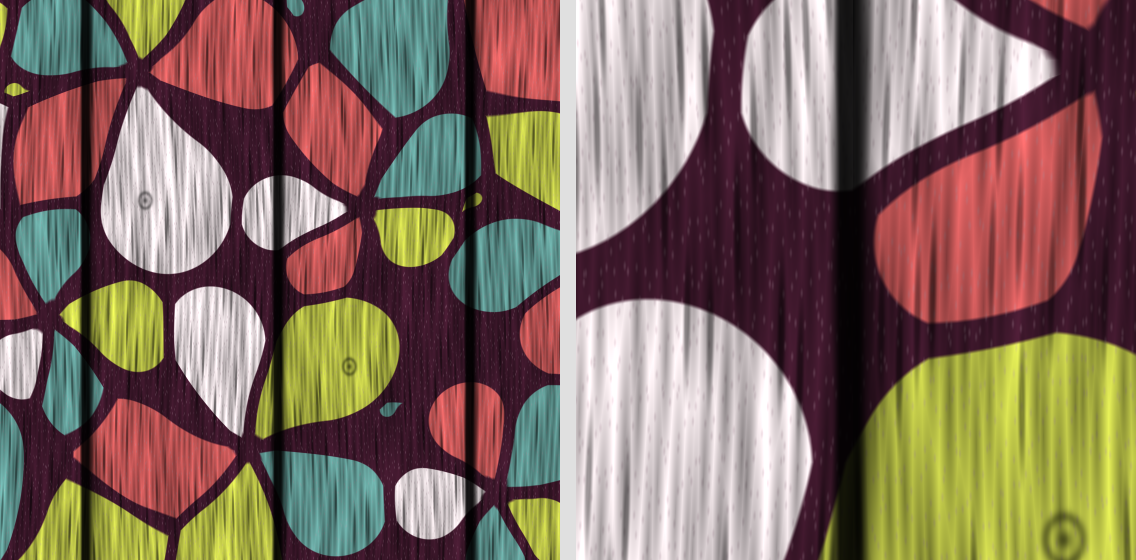
Left: the whole. Right: its middle third, enlarged.
This pattern is drawn by a WebGL 1 fragment shader. Its source:

```glsl
precision highp float;
// Swirls of curled paisley drops painted on dark vertical wooden planks.
uniform vec2 u_resolution;

const float HUB_SPACING = 0.45;
const float FILL_SPACING = 0.105;
const float GAP = 0.02;

float hash(vec2 p) {
  return fract(sin(dot(p, vec2(127.1, 311.7))) * 43758.5);
}

vec2 hash2(vec2 p) {
  return vec2(hash(p), hash(p + 17.3));
}

// Distance to the nearest scattered point
float cellular(vec2 p) {
  float nearest = 9.0;
  for (int j = -1; j <= 1; j++)
    for (int i = -1; i <= 1; i++) {
      vec2 id = floor(p) + vec2(i, j);
      nearest = min(nearest, length(id + hash2(id) - p));
    }
  return nearest;
}

// Teardrop of radius r: tail runs along axis and bends sideways by curl
float dropDistance(vec2 q, vec2 axis, float r, float curl) {
  vec2 p = vec2(dot(q, vec2(axis.y, -axis.x)), dot(q, axis)) / r;
  float y = clamp(p.y, 0.0, 2.5);
  p.x = abs(p.x - curl * 0.2 * y * y);
  float b = 1.0 / 1.9, a = sqrt(1.0 - b * b);
  float k = dot(p, vec2(-b, a));
  float d = dot(p, vec2(a, b)) - 1.0;
  if (k < 0.0) d = length(p) - 1.0;
  else if (k > a * 1.9) d = length(p - vec2(0.0, 1.9));
  return d * r / sqrt(1.0 + 0.16 * y * y);
}

// Keeps an even channel between the two nearest drops
float separate(float nearest, float second) {
  return max(nearest, 0.5 * (GAP - second + nearest));
}

// Five drops whirl round each hub; returns distance, hue and drop centre
vec4 petals(vec2 p) {
  float nearest = 9.0, second = 9.0;
  vec3 info = vec3(0.0);
  for (int n = 0; n < 4; n++) {
    float row = floor(float(n) / 2.0);
    vec2 id = floor(p / HUB_SPACING) + vec2(float(n) - 2.0 * row, row);
    vec2 hub = (id + 0.24 * (hash2(id) - 0.5)) * HUB_SPACING;
    float grow = 1.0 + 0.16 * cos(3.14159 * (id.x + id.y));
    float curl = hash(id + 3.1) < 0.5 ? -1.0 : 1.0;
    float turn = hash(id + 5.3), hue = hash(id + 8.9);
    for (int i = 0; i < 5; i++) {
      float k = float(i);
      vec2 seed = hash2(id + k * 7.7 + 1.9);
      float angle = 6.28318 * (turn + (k + 0.3 * (seed.x - 0.5)) / 5.0);
      vec2 dir = vec2(cos(angle), sin(angle));
      float room = min(0.225 / max(abs(dir.x), abs(dir.y)), 0.28) * grow;
      float reach = room * mix(0.54, 0.8, seed.y);
      vec2 centre = hub + dir * reach;
      float tail = angle + 3.14159 + 0.363 * curl;
      float d = dropDistance(p - centre, vec2(cos(tail), sin(tail)), 0.49 * reach, curl);
      second = min(second, max(d, nearest));
      if (d < nearest) {
        nearest = d;
        info = vec3(fract(hue + k * 0.382), centre);
      }
    }
  }
  return vec4(separate(nearest, second), info);
}

// Small drops sized to the free space, tails along the channels
vec2 fillers(vec2 p) {
  float nearest = 9.0, second = 9.0, hue = 0.0;
  for (int j = -1; j <= 1; j++)
    for (int i = -1; i <= 1; i++) {
      vec2 id = floor(p / FILL_SPACING + 0.5) + vec2(i, j);
      vec2 centre = (id + 0.4 * (hash2(id + 2.7) - 0.5)) * FILL_SPACING;
      vec4 host = petals(centre);
      float r = min((host.x - 0.014) * 0.85, 0.04);
      if (r > 0.013) {
        vec2 away = normalize(centre - host.zw);
        float side = hash(id + 6.1) < 0.5 ? -1.0 : 1.0;
        float d = dropDistance(p - centre, vec2(-away.y, away.x) * side, r, side);
        second = min(second, max(d, nearest));
        if (d < nearest) { nearest = d; hue = hash(id + 4.4); }
      }
    }
  return vec2(separate(nearest, second), hue);
}

vec3 paint(float hue) {
  if (hue < 0.29) return vec3(0.37, 0.59, 0.57);
  if (hue < 0.58) return vec3(0.77, 0.34, 0.34);
  if (hue < 0.84) return vec3(0.71, 0.74, 0.27);
  return vec3(0.88, 0.84, 0.85);
}

void main() {
  vec2 uv = gl_FragCoord.xy / u_resolution.y;
  float soft = max(0.0015, 0.8 / u_resolution.y);

  // Painted drops on a gently warped, tilted layout
  vec2 p = mat2(0.94, 0.34, -0.34, 0.94) * uv + 3.2;
  p += 0.022 * sin(p.yx * 7.0 + vec2(0.5, 2.0));
  vec4 petal = petals(p);
  vec2 filler = fillers(p);
  filler.x = max(filler.x, GAP - petal.x);
  vec3 color = vec3(0.235, 0.09, 0.165);
  color = mix(color, paint(filler.y), 1.0 - smoothstep(-soft, soft, filler.x));
  color = mix(color, paint(petal.y), 1.0 - smoothstep(-soft, soft, petal.x));

  // Wood fibres, cracks and worn specks
  float plank = floor((uv.x - 0.155) / 0.343);
  vec2 g = uv + vec2(0.004 * sin(uv.y * 9.0 + plank * 4.0), plank * 3.7 + 5.0);
  float shade = 0.7 + 0.6 * cellular(g * vec2(130.0, 7.0));
  shade += 0.05 * sin(g.x * 95.0 + 2.0 * sin(g.y * 5.0)) + 0.04 * sin(g.x * 37.0 + g.y * 6.0);
  shade *= 1.0 - 0.45 * (1.0 - smoothstep(0.05, 0.24, cellular(g * vec2(75.0, 4.0) + 9.0)));
  float speck = 1.0 - smoothstep(0.0, 0.25, cellular(g * vec2(200.0, 60.0)));
  color = mix(color, vec3(0.6, 0.5, 0.55), 0.25 * speck);

  // One knot per plank
  vec2 knot = vec2(0.155 + 0.343 * (plank + mix(0.25, 0.75, hash(vec2(plank, 2.0)))),
                   mix(0.3, 0.7, hash(vec2(plank, 5.0))));
  float k = length((uv - knot) * vec2(1.0, 0.8));
  float ring = (k - 0.011) / 0.003;
  shade *= 1.0 - 0.4 * exp(-ring * ring) - 0.5 * exp(-k * k / 0.00002);

  // Dark seams with a soft shadow to their right
  float seam = (fract((uv.x - 0.155) / 0.343 + 0.5) - 0.5) * 0.343;
  shade *= 1.0 - 0.9 * smoothstep(-0.014, -0.007, seam) * (1.0 - smoothstep(0.002, 0.016, seam));
  shade *= 1.0 - 0.18 * step(0.0, seam) * exp(-max(seam, 0.0) / 0.02);
  gl_FragColor = vec4(color * shade, 1.0);
}
```
